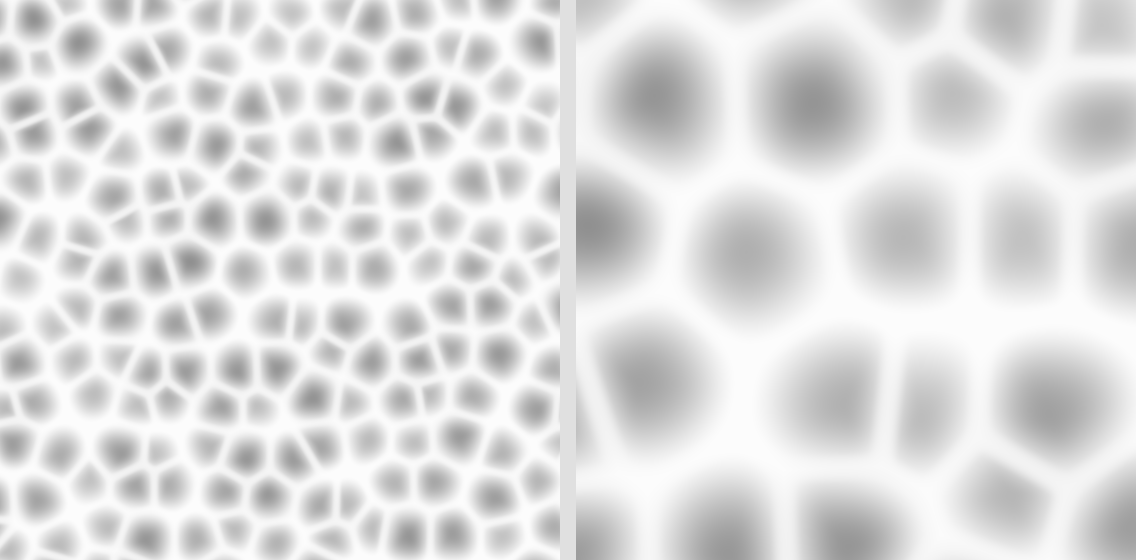
Left: the whole. Right: its middle third, enlarged.
A WebGL 2 fragment shader for this texture:

```glsl
#version 300 es
precision highp float;
// Soft grey blobs of mixed sizes packed on a near-white ground.
// Staggered jittered points form a power diagram; each cell is filled by a
// rounded bell, shaped by its neighbours, that fades out before the borders.

#define CELLS 12.7         // blobs across the canvas
#define JITTER 0.60        // scatter of centres within a cell
#define SIZE_SPREAD 0.27   // extra room that the largest blobs claim
#define DEPTH_MIN 0.17     // darkness at blob centres
#define DEPTH_MAX 0.38
#define ROUNDNESS 4.0      // lower is rounder, higher follows the cell
#define REACH 1.15         // blob extent relative to its cell
#define LOBE 0.65          // lopsidedness of the shading
#define SEAM_WIDTH 0.13    // fade next to a neighbour, in cells
#define FILL 0.045         // faint grey between close blobs
#define GROUND 0.990       // brightness of the ground

uniform vec2 u_resolution;
out vec4 fragColor;

const float TAU = 6.2831853;

vec2 hash2(vec2 p) {
    vec2 q = vec2(dot(p, vec2(127.1, 311.7)), dot(p, vec2(269.5, 183.3)));
    return fract(sin(q) * 43758.5453);
}

// Blob centre in xy, size from 0 to 1 in z
vec3 blobAt(vec2 id) {
    vec2 stagger = vec2(0.5 * mod(id.y, 2.0), 0.0);
    vec2 centre = id + 0.5 + stagger + JITTER * (hash2(id) - 0.5);
    return vec3(centre, pow(hash2(id + 57.3).x, 1.3));
}

// Squared distance, reduced so that large blobs claim more room
float powerDistance(vec2 p, vec3 blob) {
    vec2 d = p - blob.xy;
    return dot(d, d) - SIZE_SPREAD * blob.z;
}

// Smooth hump: 1 at the centre, 0 from u = 1 outwards
float bell(float u) {
    float inside = max(1.0 - u * u, 0.0);
    return inside * inside;
}

void main() {
    vec2 p = CELLS * gl_FragCoord.xy / min(u_resolution.x, u_resolution.y);
    vec2 cell = floor(p);

    // Find the blob that owns this point
    float nearest = 1e5;
    vec2 ownerId = cell;
    vec3 owner = vec3(0.0);
    for (int y = -2; y <= 2; y++) {
        for (int x = -2; x <= 2; x++) {
            vec2 id = cell + vec2(x, y);
            vec3 blob = blobAt(id);
            float dist = powerDistance(p, blob);
            if (dist < nearest) {
                nearest = dist;
                owner = blob;
                ownerId = id;
            }
        }
    }

    // Blend the borders with all neighbours into one rounded outline
    vec2 offset = p - owner.xy;
    float outline = 0.0;
    float seam = 1.0;
    for (int y = -2; y <= 2; y++) {
        for (int x = -2; x <= 2; x++) {
            if (x == 0 && y == 0) continue;
            vec3 blob = blobAt(ownerId + vec2(x, y));
            vec2 apart = blob.xy - owner.xy;
            float span = max(length(apart), 0.05);
            float border = 0.5 * (span + SIZE_SPREAD * (owner.z - blob.z) / span);
            float along = dot(offset, apart) / span;
            outline += pow(max(along, 0.0) / max(border, 0.1), ROUNDNESS);
            seam *= smoothstep(0.0, SEAM_WIDTH, border - along);
        }
    }
    float gauge = pow(outline, 1.0 / ROUNDNESS);

    // Shade the blob, darker towards one side
    vec2 lean = hash2(ownerId + 83.1);
    vec2 side = vec2(cos(TAU * lean.x), sin(TAU * lean.x));
    float shading = 1.0 + LOBE * lean.y * dot(offset, side);
    float depth = mix(DEPTH_MIN, DEPTH_MAX, owner.z);
    float dark = depth * shading * seam * bell(gauge / REACH);

    // Haze that carries on across the borders of close blobs
    float haze = FILL * (1.0 - smoothstep(-0.1, 0.4, nearest));
    fragColor = vec4(vec3(GROUND - dark - haze), 1.0);
}
```
